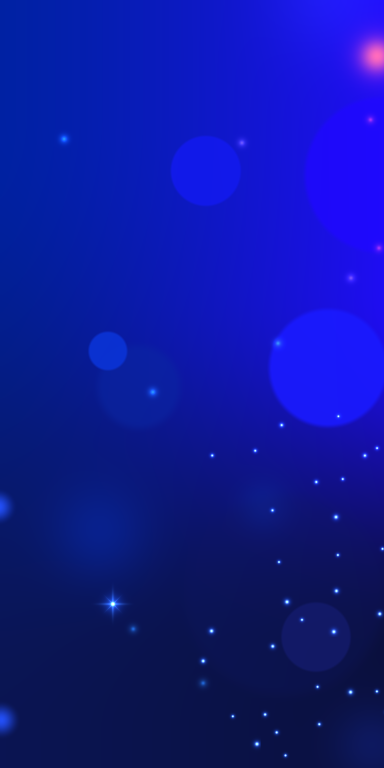
Reproduce this background procedurally as a Shadertoy shader.

```glsl
// Deep blue night backdrop with soft bokeh discs, a pink light and tiny sparkles.
// Two vertical gradients are blended sideways, discs are mixed over them, and
// glows, an eight-rayed star and hashed cellular sparkles are added as light.

vec2 hash2(vec2 cell) {
    vec3 q = fract(cell.xyx * vec3(0.1031, 0.1030, 0.0973));
    q += dot(q, q.yzx + 33.33);
    return fract((q.xx + q.yz) * q.zy);
}

// Coverage of a disc whose rim fades over the given softness
float disc(vec2 p, vec2 center, float radius, float softness) {
    return 1.0 - smoothstep(radius - softness, radius + softness, length(p - center));
}

// Gaussian light spot
float glow(vec2 p, vec2 center, float radius) {
    vec2 d = (p - center) / radius;
    return exp(-dot(d, d));
}

// Small light: tight core inside a wider halo
vec3 ember(vec2 p, vec2 center, vec3 tint) {
    return tint * (0.45 * glow(p, center, 0.012) + 0.6 * glow(p, center, 0.005));
}

// Thin ray along the x axis, tapering towards its end
float ray(vec2 d, float reach) {
    return exp(-abs(d.y) / 0.0022) * pow(max(1.0 - abs(d.x) / reach, 0.0), 2.0);
}

float star(vec2 d) {
    vec2 diagonal = vec2(d.x + d.y, d.y - d.x) * 0.7071;
    return ray(d, 0.062) + ray(d.yx, 0.062)
         + 0.6 * (ray(diagonal, 0.04) + ray(diagonal.yx, 0.04));
}

// One randomly placed point per cell, denser towards the lower right
vec3 sparkles(vec2 p) {
    vec3 light = vec3(0.0);
    for (int layer = 0; layer < 2; layer++) {
        float size = 0.085 + 0.045 * float(layer);
        vec2 cell = floor(p / size);
        vec2 seed = cell + 17.0 * float(layer) + 5.0;
        vec2 middle = (cell + 0.5) * size;
        vec2 center = (cell + 0.12 + 0.76 * hash2(seed)) * size;
        vec2 pick = hash2(seed + 41.0);
        float density = 0.38 * smoothstep(0.35, 0.85, middle.x)
                      * (1.0 - smoothstep(0.88, 1.04, middle.y));
        float radius = mix(0.0026, 0.0042, pick.y * pick.y);
        float lit = step(pick.x, density);
        light += lit * (vec3(0.75, 0.88, 0.9) * glow(p, center, radius)
                      + vec3(0.05, 0.2, 0.5) * glow(p, center, radius * 2.2));
    }
    return light;
}

void mainImage(out vec4 fragColor, in vec2 fragCoord) {
    vec2 p = fragCoord / iResolution.x;

    // Background: cool blue on the left, violet blue on the right
    vec3 left = mix(vec3(0.04, 0.08, 0.32), vec3(0.0, 0.13, 0.64), smoothstep(0.1, 1.7, p.y));
    vec3 right = mix(vec3(0.04, 0.06, 0.24), vec3(0.12, 0.05, 0.95), smoothstep(0.3, 1.25, p.y));
    vec3 color = mix(left, right, pow(p.x, 1.3));
    color += vec3(0.03, 0.04, 0.08) * glow(p, vec2(0.86, 2.02), 0.16);

    // Blurred discs
    color = mix(color, vec3(0.03, 0.14, 0.60), 0.75 * glow(p, vec2(0.26, 0.62), 0.125));
    color = mix(color, vec3(0.05, 0.14, 0.60), 0.65 * glow(p, vec2(0.688, 0.685), 0.065));
    color = mix(color, vec3(0.06, 0.12, 0.46), 0.6 * glow(p, vec2(0.97, 0.06), 0.10));
    color = mix(color, vec3(0.04, 0.15, 0.64), 0.55 * disc(p, vec2(0.362, 0.992), 0.107, 0.016));
    color = mix(color, vec3(0.06, 0.09, 0.40), 0.25 * disc(p, vec2(0.742, 0.45), 0.26, 0.025));

    // Crisp discs
    color = mix(color, vec3(0.12, 0.03, 1.0), 0.8 * disc(p, vec2(0.997, 1.544), 0.203, 0.008));
    color = mix(color, vec3(0.10, 0.10, 1.0), 0.9 * disc(p, vec2(0.854, 1.042), 0.153, 0.008));
    color = mix(color, vec3(0.07, 0.10, 0.93), 0.9 * disc(p, vec2(0.536, 1.555), 0.091, 0.004));
    color = mix(color, vec3(0.04, 0.20, 0.84), 0.9 * disc(p, vec2(0.281, 1.086), 0.050, 0.004));
    color = mix(color, vec3(0.09, 0.12, 0.48), 0.55 * disc(p, vec2(0.823, 0.341), 0.090, 0.004));

    // Bright lights on the borders
    color = mix(color, vec3(0.14, 0.32, 1.0), 0.95 * disc(p, vec2(-0.005, 0.68), 0.026, 0.024));
    color = mix(color, vec3(0.14, 0.32, 1.0), 0.95 * disc(p, vec2(0.003, 0.125), 0.026, 0.026));
    vec2 pinkCenter = vec2(0.982, 1.854);
    color = mix(color, vec3(0.62, 0.16, 0.95), 0.75 * glow(p, pinkCenter, 0.058));
    color = mix(color, vec3(1.0, 0.42, 0.74), glow(p, pinkCenter, 0.034));

    // Small embers
    vec3 azure = vec3(0.12, 0.45, 0.75);
    vec3 violet = vec3(0.35, 0.25, 0.35);
    color += ember(p, vec2(0.167, 1.638), azure);
    color += ember(p, vec2(0.398, 0.979), azure);
    color += ember(p, vec2(0.724, 1.106), azure);
    color += 0.7 * ember(p, vec2(0.347, 0.362), azure);
    color += 0.7 * ember(p, vec2(0.529, 0.221), azure);
    color += ember(p, vec2(0.630, 1.628), violet);
    color += ember(p, vec2(0.914, 1.276), violet);
    color += ember(p, vec2(0.965, 1.688), vec3(0.5, 0.15, 0.0));
    color += ember(p, vec2(0.987, 1.354), vec3(0.5, 0.15, 0.0));

    // Star and sparkles
    vec2 starCenter = vec2(0.294, 0.427);
    color += vec3(0.25, 0.5, 0.8) * star(p - starCenter);
    color += vec3(0.05, 0.15, 0.4) * glow(p, starCenter, 0.022);
    color += vec3(0.6) * glow(p, starCenter, 0.005);
    color += sparkles(p);

    fragColor = vec4(clamp(color, 0.0, 1.0), 1.0);
}
```
